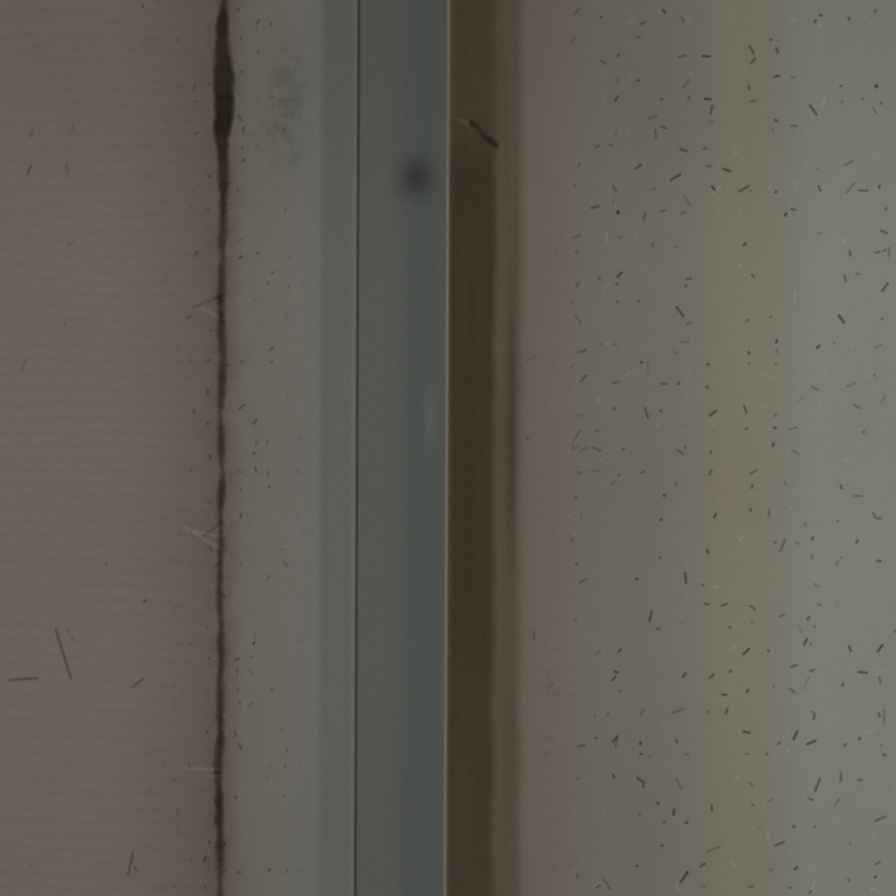
This texture is drawn by a Shadertoy shader. Its source:

```glsl
// Weathered wall panels split by a dark crack, a grey metal strip and a brown shadow gap.

float hash(vec2 p) {
    p = fract(p * vec2(0.1031, 0.1137));
    p += dot(p, p.yx + 33.33);
    return fract((p.x + p.y) * p.x * 91.7);
}

// Smooth wavering built from layered sines, about -1 to 1
float waves(vec2 p) {
    float sum = 0.0, gain = 0.5;
    for (int i = 0; i < 5; i++) {
        sum += gain * sin(p.x + 1.7 * sin(p.y * 0.8 + float(i))) * cos(p.y + sin(p.x * 0.7));
        p = mat2(1.5, 1.1, -1.1, 1.5) * p + 2.3;
        gain *= 0.6;
    }
    return sum;
}

float segment(vec2 p, vec2 a, vec2 b) {
    vec2 d = b - a;
    return length(p - a - d * clamp(dot(p - a, d) / dot(d, d), 0.0, 1.0));
}

float stroke(float dist, float width, float soft) {
    return 1.0 - smoothstep(width - soft, width + soft, dist);
}

float band(float x, float left, float right, float soft) {
    return smoothstep(left - soft, left + soft, x) * (1.0 - smoothstep(right - soft, right + soft, x));
}

float glow(vec2 p, vec2 center, vec2 radius) {
    vec2 q = (p - center) / radius;
    return exp(-dot(q, q));
}

// Short randomly turned flecks, one possible fleck in each cell
float flecks(vec2 p, float cells, float density, float seed, float pixel) {
    vec2 g = p * cells, id = floor(g) + seed;
    vec2 center = 0.3 + 0.4 * vec2(hash(id + 3.1), hash(id + 7.7));
    float angle = 0.3 + 2.0 * hash(id + 13.4);
    float size = hash(id + 21.9);
    vec2 reach = vec2(cos(angle), sin(angle)) * mix(0.02, 0.19, size * size);
    float dist = segment(fract(g), center - reach, center + reach) / cells;
    float present = step(hash(id), density);
    return present * stroke(dist, 0.0013, 0.0009 + pixel * 0.6) * mix(0.35, 1.0, hash(id + 31.0));
}

vec3 wallColor(vec2 p) {
    // Warm left panel, darker next to the crack
    vec3 color = mix(vec3(0.415, 0.385, 0.345), vec3(0.385, 0.355, 0.315), smoothstep(0.11, 0.23, p.x));
    color = mix(color, vec3(0.415, 0.395, 0.36), smoothstep(0.245, 0.275, p.x));
    color = mix(color, vec3(0.40, 0.40, 0.375), smoothstep(0.29, 0.35, p.x));
    // Right panel brightens towards a cool edge
    vec3 right = mix(vec3(0.39, 0.36, 0.32), vec3(0.425, 0.405, 0.365), smoothstep(0.57, 0.70, p.x));
    right = mix(right, vec3(0.455, 0.44, 0.395), smoothstep(0.70, 0.84, p.x));
    right = mix(right, vec3(0.48, 0.485, 0.445), smoothstep(0.83, 0.92, p.x));
    right += vec3(0.012, 0.008, -0.008) * band(p.x, 0.80, 0.86, 0.02);
    return mix(color, right, step(0.5, p.x));
}

vec3 addMetalStrip(vec3 color, vec2 p, float soft) {
    vec3 bevel = mix(vec3(0.365, 0.37, 0.355), vec3(0.35, 0.355, 0.34), p.y);
    vec3 face = mix(vec3(0.325, 0.335, 0.315), vec3(0.295, 0.31, 0.295), band(p.x, 0.45, 0.50, 0.025));
    color = mix(color, bevel, band(p.x, 0.358, 0.399, 0.006));
    color = mix(color, face, band(p.x, 0.399, 0.497, soft));
    color *= 1.0 - 0.42 * stroke(abs(p.x - 0.3985), 0.0014, soft);
    color += 0.025 * stroke(abs(p.x - 0.394), 0.002, 0.003);
    color *= 1.0 - 0.30 * glow(p, vec2(0.463, 0.802), vec2(0.019, 0.021));
    return color + 0.035 * glow(p, vec2(0.479, 0.535), vec2(0.007, 0.035));
}

vec3 addShadowGap(vec3 color, vec2 p, float soft) {
    float ragged = 0.003 * waves(vec2(2.0, p.y * 16.0));
    float grain = waves(vec2(p.x * 170.0, p.y * 7.0));
    vec3 stain = vec3(0.315, 0.285, 0.24) + 0.018 * grain;
    vec3 deep = mix(vec3(0.225, 0.19, 0.15), vec3(0.265, 0.23, 0.18), smoothstep(0.80, 0.88, p.y));
    deep += 0.009 * grain + 0.025 * smoothstep(0.35, 0.0, p.y);
    color = mix(color, stain, band(p.x, 0.50, 0.580 + ragged, 0.008));
    color = mix(color, deep, band(p.x, 0.50, 0.550 + ragged, 0.007));
    color *= 1.0 - 0.20 * glow(p, vec2(0.571, 0.52), vec2(0.006, 0.13));
    // Torn flap in the gap and the pale rim of the metal
    color *= 1.0 - 0.45 * stroke(segment(p, vec2(0.525, 0.862), vec2(0.552, 0.838)), 0.003, 0.003);
    color += 0.06 * stroke(segment(p, vec2(0.512, 0.866), vec2(0.543, 0.849)), 0.002, 0.003);
    return mix(color, vec3(0.43, 0.40, 0.36), 0.85 * stroke(abs(p.x - 0.4985), 0.0017, soft));
}

vec3 addCrack(vec3 color, vec2 p, float soft) {
    float dist = abs(p.x - 0.247 - 0.0025 * waves(vec2(1.0, p.y * 24.0)));
    float opening = exp(-pow((p.y - 0.895) / 0.075, 2.0));
    float rough = waves(p * vec2(90.0, 60.0));
    float width = 0.0032 + 0.008 * opening + 0.0022 * rough;
    float strength = 0.62 + 0.25 * opening + 0.2 * waves(vec2(4.0, p.y * 35.0));
    color *= 1.0 - vec3(0.15, 0.18, 0.20) * exp(-dist / 0.019) * (0.8 + 0.5 * rough);
    color = mix(color, vec3(0.13, 0.105, 0.085), clamp(strength, 0.0, 0.95) * stroke(dist, width, soft + 0.002));
    // Frayed fibres gathered at three heights
    for (int i = 0; i < 12; i++) {
        float k = float(i), level = 0.13 + 0.27 * mod(k, 3.0);
        vec2 start = vec2(0.247, level - 0.03 + 0.05 * hash(vec2(k, 4.0)));
        vec2 end = start + vec2(-0.045 * hash(vec2(k, 8.0)), 0.055 * hash(vec2(k, 9.0)) - 0.015);
        color += (mod(k, 2.0) - 0.55) * 0.13 * stroke(segment(p, start, end), 0.0012, soft + 0.001);
    }
    return color;
}

void mainImage(out vec4 fragColor, in vec2 fragCoord) {
    vec2 uv = fragCoord / iResolution.xy;
    float pixel = 1.0 / iResolution.y, soft = 0.001 + pixel * 0.6;
    vec2 p = uv - vec2(0.004 * (uv.y - 0.5), 0.0);
    vec3 color = wallColor(p) + 0.006 * waves(p * vec2(12.0, 9.0));

    // Flecks: dense on the right, sparse on the left, clustered beside the crack
    float rightSide = smoothstep(0.58, 0.70, p.x);
    float nearCrack = band(p.x, 0.20, 0.33, 0.025);
    float marks = rightSide * (flecks(p, 27.0, 0.42, 5.0, pixel) + flecks(p.yx + 0.37, 41.0, 0.28, 91.0, pixel));
    marks += flecks(p + 0.21, 23.0, 0.10, 47.0, pixel) * 0.6;
    marks += nearCrack * flecks(p, 58.0, 0.30, 133.0, pixel) * 0.7;
    color *= 1.0 - 0.42 * min(marks, 1.0);
    color += 0.05 * rightSide * flecks(p + 0.13, 33.0, 0.18, 210.0, pixel);

    // Smudge and scratches on the left panels
    color *= 1.0 - 0.13 * glow(p, vec2(0.318, 0.875), vec2(0.022, 0.06)) * (0.7 + waves(p * 110.0));
    float scratch = min(segment(p, vec2(0.012, 0.241), vec2(0.042, 0.243)), segment(p, vec2(0.063, 0.298), vec2(0.080, 0.243)));
    scratch = min(scratch, segment(p, vec2(0.145, 0.024), vec2(0.150, 0.047)));
    color *= 1.0 - 0.25 * stroke(scratch, 0.0014, soft);

    color = addCrack(color, p, soft);
    color = addMetalStrip(color, p, soft);
    color = addShadowGap(color, p, soft);

    // Gentle falloff at the top, fine ripples and grain
    color *= 1.0 - 0.07 * smoothstep(0.65, 1.0, uv.y) - 0.03 * smoothstep(0.3, 0.0, uv.y);
    color += 0.004 * sin(uv.y * 420.0 + 5.0 * waves(uv * 9.0)) * (1.0 - smoothstep(0.15, 0.35, uv.x));
    color += 0.012 * (hash(floor(uv * 400.0)) - 0.5);
    fragColor = vec4(clamp(color, 0.0, 1.0), 1.0);
}
```
